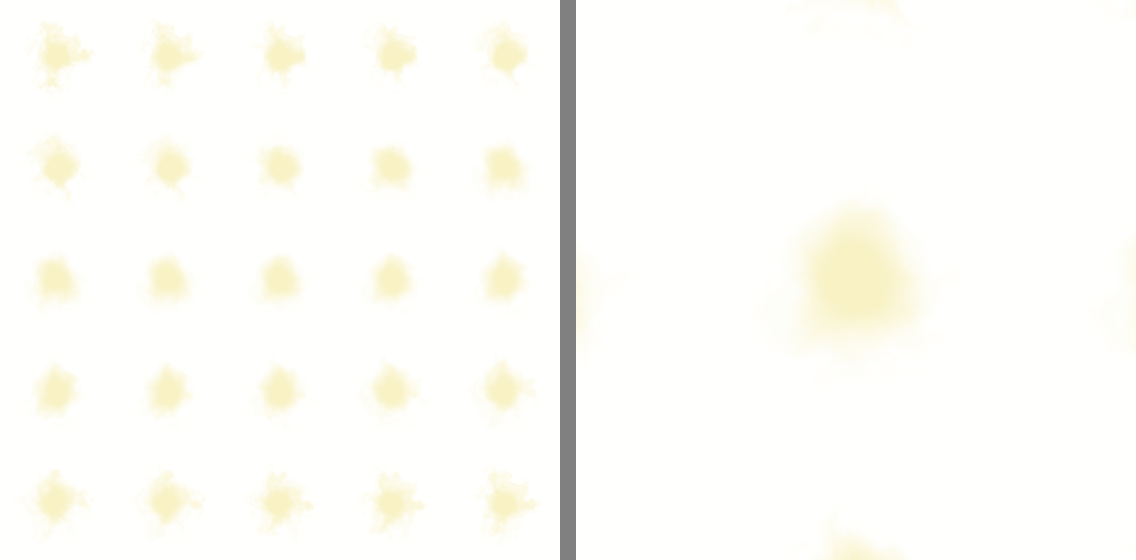
Left, the full canvas; right, a detail of the centre.
Reproduce this pattern procedurally as a three.js fragment shader.

```glsl
varying vec2 vUv;

const float CELLS = 5.0;
const float TAU = 6.2831853;
const vec3 PAPER = vec3(1.0, 1.0, 0.996);
const vec3 CREAM = vec3(0.974, 0.948, 0.77);

float hash(vec3 p) {
  p = fract(p * 0.1031);
  p += dot(p, p.zyx + 31.32);
  return fract((p.x + p.y) * p.z);
}

// Bilinear noise in one slice of the volume
float sliceNoise(vec2 cell, vec2 w, float z) {
  float low = mix(hash(vec3(cell, z)), hash(vec3(cell + vec2(1.0, 0.0), z)), w.x);
  float high = mix(hash(vec3(cell + vec2(0.0, 1.0), z)), hash(vec3(cell + 1.0, z)), w.x);
  return mix(low, high, w.y);
}

// Value noise that wraps in z after a whole number of slices
float loopNoise(vec3 p, float period) {
  vec3 cell = floor(p);
  vec3 f = p - cell;
  vec3 w = f * f * (3.0 - 2.0 * f);
  float near = sliceNoise(cell.xy, w.xy, mod(cell.z, period));
  float far = sliceNoise(cell.xy, w.xy, mod(cell.z + 1.0, period));
  return mix(near, far, w.z);
}

float fbm(vec2 p, float phase, float period) {
  float sum = 0.0;
  float weight = 0.533;
  for (int i = 0; i < 4; i++) {
    sum += weight * loopNoise(vec3(p, phase * period), period);
    p = p * 2.0 + 17.3;
    period *= 2.0;
    weight *= 0.5;
  }
  return sum;
}

// Soft disc: 1 inside, 0 outside
float falloff(float inner, float outer, float r) {
  return 1.0 - smoothstep(inner, outer, r);
}

// Density of one puff; phase runs from 0 to 1 through the cycle
float puff(vec2 p, float phase) {
  float wild = 0.5 + 0.5 * cos(TAU * phase);
  float radius = length(p);

  // Turbulence bends the rim more than the centre
  vec2 drift = vec2(fbm(p * 7.0 + 40.0, phase, 5.0),
                    fbm(p * 7.0 + 73.0, phase, 5.0)) - 0.5;
  float bend = mix(0.14, 0.38, wild) * smoothstep(0.0, 0.24, radius);
  vec2 q = p + drift * bend;
  float r = length(q);

  // Dense core, hollowed near its rim
  float grain = fbm(q * 9.0 + 21.0, phase, 5.0);
  float hollow = mix(0.25, 0.8, wild) * smoothstep(0.07, 0.2, r);
  float core = falloff(0.07, 0.265, r);
  core *= 1.0 - hollow * (1.0 - smoothstep(0.3, 0.58, grain));
  core *= 0.88 + 0.22 * grain;

  // Faint curling wisps around it
  float strands = smoothstep(0.42, 0.75, fbm(q * 11.0 + 57.0, phase, 5.0));
  float wisps = strands * falloff(0.17, 0.4, r) * mix(0.2, 0.42, wild);

  return clamp(core + wisps * (1.0 - core), 0.0, 1.0) * falloff(0.3, 0.47, radius);
}

void main() {
  vec2 grid = vUv * CELLS;
  vec2 cell = min(floor(grid), CELLS - 1.0);

  // Cycle advances along each row, from the top row down
  float frame = cell.x + CELLS * (CELLS - 1.0 - cell.y);
  float density = puff(grid - cell - 0.5, frame / (CELLS * CELLS));

  gl_FragColor = vec4(mix(PAPER, CREAM, density), 1.0);
}
```
